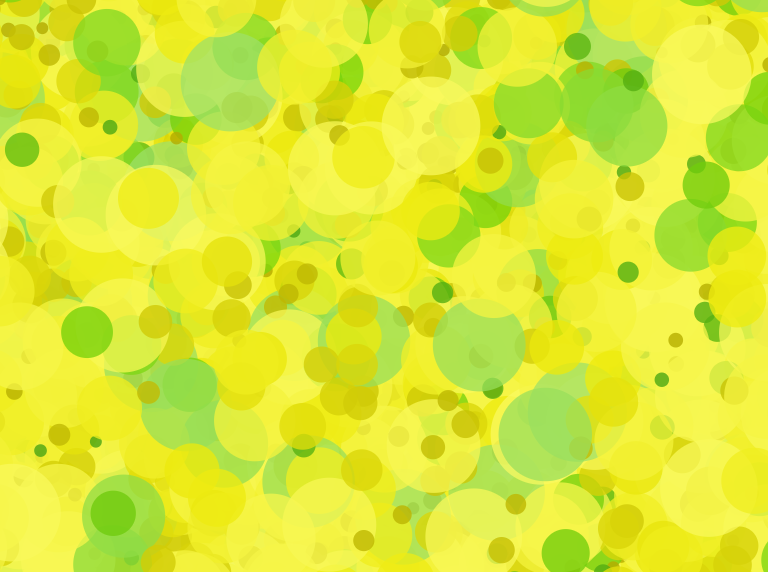
Write a Shadertoy shader that draws this background.

```glsl
#define LAYERS 13
#define CELL 0.12          // grid pitch, must exceed MAX_RADIUS
#define MIN_RADIUS 0.010
#define MAX_RADIUS 0.088
#define SIZE_SKEW 1.2      // above 1 favours small discs
#define GREEN_SHARE 0.17
#define SMALL_OPACITY 0.82
#define LARGE_OPACITY 0.73
#define SEED 29
#define BASE_COLOR vec3(0.96, 0.96, 0.28)

// Integer PCG hash: four independent values in 0..1
vec4 hash4(ivec4 key) {
    uvec4 v = uvec4(key) * 1664525u + 1013904223u;
    v += v.yzxy * v.wxyz;
    v ^= v >> 16u;
    v += v.yzxy * v.wxyz;
    return vec4(v >> 8u) / 16777216.0;
}

// Blend through three colours as t runs from 0 to 1
vec3 ramp(vec3 low, vec3 middle, vec3 high, float t) {
    return t < 0.5 ? mix(low, middle, 2.0 * t) : mix(middle, high, 2.0 * t - 1.0);
}

// Small discs are dark, medium ones vivid, large ones pale
vec3 discColor(float size, bool isGreen) {
    return isGreen
        ? ramp(vec3(0.30, 0.65, 0.08), vec3(0.48, 0.84, 0.04), vec3(0.62, 0.88, 0.42), size)
        : ramp(vec3(0.70, 0.67, 0.00), vec3(0.93, 0.92, 0.05), vec3(0.98, 0.98, 0.38), size);
}

// Paint one jittered grid of translucent discs over the backdrop
vec3 paintLayer(vec3 color, vec2 p, float pixel, int layer) {
    vec2 offset = hash4(ivec4(layer, 7, 3, SEED)).xy;
    vec2 q = p / CELL + offset;
    ivec2 home = ivec2(floor(q));

    // A fixed scan order keeps overlaps consistent between cells
    for (int y = -1; y <= 1; y++)
    for (int x = -1; x <= 1; x++) {
        ivec2 cell = home + ivec2(x, y);
        vec4 rnd = hash4(ivec4(cell, layer, SEED));
        float size = pow(rnd.z, SIZE_SKEW);
        float radius = mix(MIN_RADIUS, MAX_RADIUS, size);
        float dist = length(q - vec2(cell) - rnd.xy) * CELL - radius;
        float coverage = clamp(0.5 - dist / pixel, 0.0, 1.0);
        float opacity = mix(SMALL_OPACITY, LARGE_OPACITY, size);
        color = mix(color, discColor(size, rnd.w < GREEN_SHARE), coverage * opacity);
    }
    return color;
}

void mainImage(out vec4 fragColor, in vec2 fragCoord) {
    float pixel = 1.0 / iResolution.y;
    vec2 p = fragCoord * pixel;
    vec3 color = BASE_COLOR;
    for (int layer = 0; layer < LAYERS; layer++)
        color = paintLayer(color, p, pixel, layer);
    fragColor = vec4(color, 1.0);
}
```
